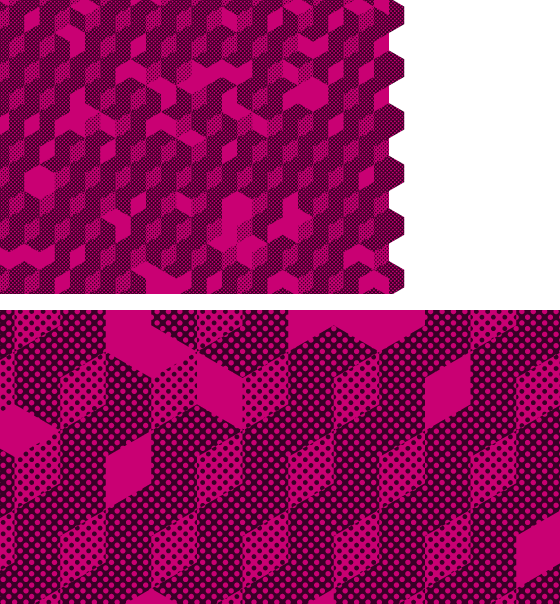
Top: the whole. Bottom: its middle third, enlarged.
A WebGL 1 fragment shader for this pattern:

```glsl
precision highp float;
// Stacked isometric cubes in magenta halftone, ending in a zigzag rim on white.
// Hexagonal cells split into three rhombic faces; a hash per cell and per face
// turns some of them solid, the others carry fine or dense staggered dots.
uniform vec2 u_resolution;

#define SIDE 0.0597          // rhombus side, as a share of canvas height
#define RIM_X 22.17          // inner x of the zigzag rim, in sides
#define TOP_Y -0.125         // first cell row, in sides below the top
#define DOT_PITCH 0.2165     // halftone period, in sides
#define SPARSE_RADIUS 0.21   // dark dots on magenta
#define DENSE_RADIUS 0.235   // magenta dots on dark
#define SOLID_CELLS 0.07     // share of fully solid hexagons
#define SOLID_CHEVRONS 0.15  // cumulative share including solid chevrons
#define MAGENTA vec3(0.79, 0.0, 0.45)
#define DARK vec3(0.22, 0.0, 0.15)

const float HALF_WIDTH = 0.8660254;
const int SAMPLES = 4;

float hash(vec2 p) {
  return fract(sin(dot(p, vec2(127.1, 311.7))) * 4375.85);
}

// Distance to the nearest dot centre of a staggered lattice, in periods
float dotDistance(vec2 p) {
  vec2 u = p / DOT_PITCH;
  return min(length(fract(u) - 0.5), length(fract(u + 0.5) - 0.5));
}

// Nearest hexagon: offset from its centre in xy, lattice index in zw
vec4 hexCell(vec2 p) {
  vec2 grid = vec2(2.0 * HALF_WIDTH, 3.0);
  vec2 evenId = floor(p / grid + 0.5);
  vec2 oddId = floor(p / grid) + 0.5;
  vec2 evenOffset = p - evenId * grid;
  vec2 oddOffset = p - oddId * grid;
  return dot(evenOffset, evenOffset) < dot(oddOffset, oddOffset)
    ? vec4(evenOffset, evenId) : vec4(oddOffset, oddId);
}

// Faces: 0 upper left, 1 upper right, 2 bottom
float faceIndex(vec2 offset) {
  if (offset.y > abs(offset.x) * 0.57735) return 2.0;
  return offset.x < 0.0 ? 0.0 : 1.0;
}

bool isSolid(vec2 id, float face) {
  float cellChance = hash(id * 2.0 + 17.0);
  if (cellChance < SOLID_CELLS) return true;
  if (cellChance < SOLID_CHEVRONS) return face < 1.5;
  float share = face < 0.5 ? 0.2 : 0.07;
  return hash(id * 2.0 + vec2(face * 37.0 + 71.0, 53.0)) < share;
}

// Colour at p, in sides from the rim and first row, y pointing down
vec3 cubePattern(vec2 p) {
  // Zigzag rim: every second row of cubes sticks out by half a width
  float rowOffset = abs(mod(p.y + 0.5, 3.0) - 1.5);
  float rim = HALF_WIDTH * clamp(2.0 - 2.0 * rowOffset, 0.0, 1.0);
  if (p.x > rim) return vec3(1.0);

  float d = dotDistance(p);
  vec3 dense = mix(DARK, MAGENTA, step(d, DENSE_RADIUS));
  if (p.x > 0.0) return dense;

  vec4 cell = hexCell(p);
  float face = faceIndex(cell.xy);
  if (isSolid(cell.zw, face)) return MAGENTA;
  vec3 sparse = mix(MAGENTA, DARK, step(d, SPARSE_RADIUS));
  return face < 0.5 ? sparse : dense;
}

void main() {
  // Average a grid of samples for smooth edges
  vec3 color = vec3(0.0);
  for (int j = 0; j < SAMPLES; j++) {
    for (int i = 0; i < SAMPLES; i++) {
      vec2 jitter = (vec2(float(i), float(j)) + 0.5) / float(SAMPLES) - 0.5;
      vec2 pos = (gl_FragCoord.xy + jitter) / u_resolution.y;
      vec2 p = vec2(pos.x, 1.0 - pos.y) / SIDE - vec2(RIM_X, TOP_Y);
      color += cubePattern(p);
    }
  }
  gl_FragColor = vec4(color / float(SAMPLES * SAMPLES), 1.0);
}
```
